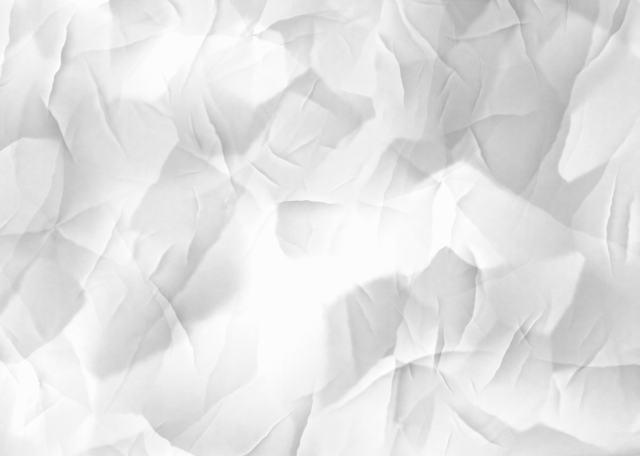
Write a Shadertoy shader that draws this texture.

```glsl
// Crumpled white paper under soft light. Tonal facets, tapered creases and
// star-shaped pinches are scattered on jittered grids and summed as shading
// over a slightly warped sheet.

#define MEAN_TONE 0.872
#define BROAD_AMP 0.15
#define FACET_AMP 0.115
#define CREASE_AMP 0.185
#define PINCH_AMP 0.36
#define GRAIN_AMP 0.013
#define FACET_SCALE 2.9
#define CREASE_SCALE 3.2
#define PINCH_SCALE 2.4
#define FOLD_ANGLE 1.1
#define ANGLE_SPREAD 1.9

const float TAU = 6.2831853;

float hash(vec2 p) {
    return fract(sin(dot(p, vec2(127.1, 311.7))) * 43758.5453);
}

vec2 hash2(vec2 p) {
    return vec2(hash(p), hash(p + vec2(37.3, 17.9)));
}

float noise(vec2 p) {
    vec2 i = floor(p), f = fract(p);
    f = f * f * (3.0 - 2.0 * f);
    return mix(mix(hash(i), hash(i + vec2(1, 0)), f.x),
               mix(hash(i + vec2(0, 1)), hash(i + vec2(1, 1)), f.x), f.y);
}

vec2 noise2(vec2 p) {
    return vec2(noise(p), noise(p + 71.7)) - 0.5;
}

// Turns the x axis to point along angle a.
mat2 rotation(float a) {
    return mat2(cos(a), -sin(a), sin(a), cos(a));
}

// Tilted planes in Voronoi cells; their borders run from soft to sharp.
float facets(vec2 p, float scale) {
    vec2 q = rotation(FOLD_ANGLE) * p * scale;
    q.x *= 0.8;
    float sharpness = mix(14.0, 120.0, pow(noise(q * 1.7 + 5.3), 2.0));
    vec2 cell = floor(q);
    float total = 0.0, weights = 1e-30;
    for (int y = -1; y <= 1; y++)
    for (int x = -1; x <= 1; x++) {
        vec2 id = cell + vec2(x, y);
        vec2 d = q - id - 0.1 - 0.8 * hash2(id + scale);
        float tilt = TAU * hash(id + 9.1);
        float tone = 0.35 * (hash(id + 3.7) - 0.5)
                   + 1.4 * dot(d, vec2(cos(tilt), sin(tilt)));
        float weight = exp(-sharpness * dot(d, d));
        total += tone * weight;
        weights += weight;
    }
    return total / weights;
}

// Bent, tapered folds: a sharp edge that fades away on both sides.
float creases(vec2 p, float scale) {
    vec2 q = p * scale, cell = floor(q);
    float total = 0.0;
    for (int y = -2; y <= 2; y++)
    for (int x = -2; x <= 2; x++) {
        vec2 id = cell + vec2(x, y);
        vec2 shape = hash2(id + scale * 2.3);
        vec2 look = hash2(id + 51.9);
        vec2 swing = hash2(id + 13.7);
        float angle = FOLD_ANGLE + 0.15
                    + ANGLE_SPREAD * (swing.x + swing.y - 1.0);
        vec2 d = rotation(angle) * (q - id - hash2(id + 23.1));
        d.y += (shape.y - 0.5) * 0.4 * d.x * d.x;
        float reach = mix(0.4, 1.15, shape.x);
        float taper = max(0.0, 1.0 - d.x * d.x / (reach * reach));
        float width = mix(0.10, 0.50, look.x) * taper + 0.001;
        float fade = max(0.0, 1.0 - abs(d.y) / width);
        float soft = scale * mix(0.002, 0.010, look.y * look.y);
        float side = smoothstep(-soft, soft, d.y * sign(shape.y - 0.35));
        float strength = mix(0.12, 1.1, pow(hash(id + 87.3), 2.0));
        float line = d.y / (scale * 0.0032);
        total += strength * taper * fade * fade * mix(-1.0, 0.65, side);
        total += 0.6 * strength * taper * taper * exp(-line * line)
               * (hash(id + 61.1) - 0.4);
    }
    return total;
}

// Points where several folds meet, shaded in ramps by angle.
float pinches(vec2 p) {
    const float SECTORS = 7.0;
    vec2 q = p * PINCH_SCALE, cell = floor(q);
    float total = 0.0;
    for (int y = -1; y <= 1; y++)
    for (int x = -1; x <= 1; x++) {
        vec2 id = cell + vec2(x, y);
        vec2 d = q - id - 0.2 - 0.6 * hash2(id + 33.3);
        float r = length(d);
        float turn = fract(atan(d.y, d.x) / TAU + hash(id)) * SECTORS;
        float sector = floor(turn), ramp = fract(turn);
        float before = mod(sector + SECTORS - 1.0, SECTORS);
        float start = hash(id + vec2(sector * 3.1, 4.7));
        float end = hash(id + vec2(sector * 5.3, 8.9));
        float previous = hash(id + vec2(before * 5.3, 8.9));
        float arc = ramp * r * TAU / SECTORS;
        float tone = mix(previous, mix(start, end, ramp),
                         smoothstep(0.0, 0.006 * PINCH_SCALE, arc)) - 0.5;
        float fade = max(0.0, 1.0 - r / 0.8);
        float strength = mix(0.2, 1.0, hash(id + 44.2));
        float knot = exp(-r * r / 0.002) * (noise(p * 75.0) - 0.25);
        total += strength * (tone * fade * fade - 1.0 * knot);
    }
    return total;
}

void mainImage(out vec4 fragColor, in vec2 fragCoord) {
    vec2 p = fragCoord / iResolution.y + vec2(3.4, 7.2);

    // Uneven sheet: slow bends plus small kinks along the folds
    vec2 sheet = p + 0.06 * noise2(p * 4.0) + 0.018 * noise2(p * 13.0)
               + 0.007 * noise2(p * 36.0) + 0.003 * noise2(p * 85.0);

    float broad = noise(rotation(0.6) * p * vec2(1.7, 2.3)) - 0.5
                + 0.5 * (noise(p * 4.1 + 19.0) - 0.5);
    float shade = BROAD_AMP * broad;
    shade += FACET_AMP * facets(sheet, FACET_SCALE);
    shade += 0.7 * FACET_AMP * facets(sheet + 4.3, FACET_SCALE * 2.1);
    shade += CREASE_AMP * creases(sheet, CREASE_SCALE);
    shade += 0.75 * CREASE_AMP * creases(sheet + 8.6, CREASE_SCALE * 2.2);
    shade += PINCH_AMP * pinches(sheet);

    // Small wrinkles gathered in patches
    float patches = smoothstep(0.3, 0.8, noise(p * 4.6 + 31.0));
    shade += 0.8 * CREASE_AMP * patches
           * creases(sheet + 2.7, CREASE_SCALE * 4.4);

    // Paper fibre
    shade += GRAIN_AMP * (noise(p * 190.0) + noise(p * 80.0) - 1.0);

    // Soft shoulder for the highlights
    float tone = MEAN_TONE + shade;
    tone -= 0.45 * max(tone - 0.93, 0.0);
    fragColor = vec4(vec3(clamp(tone, 0.35, 0.99)), 1.0);
}
```
